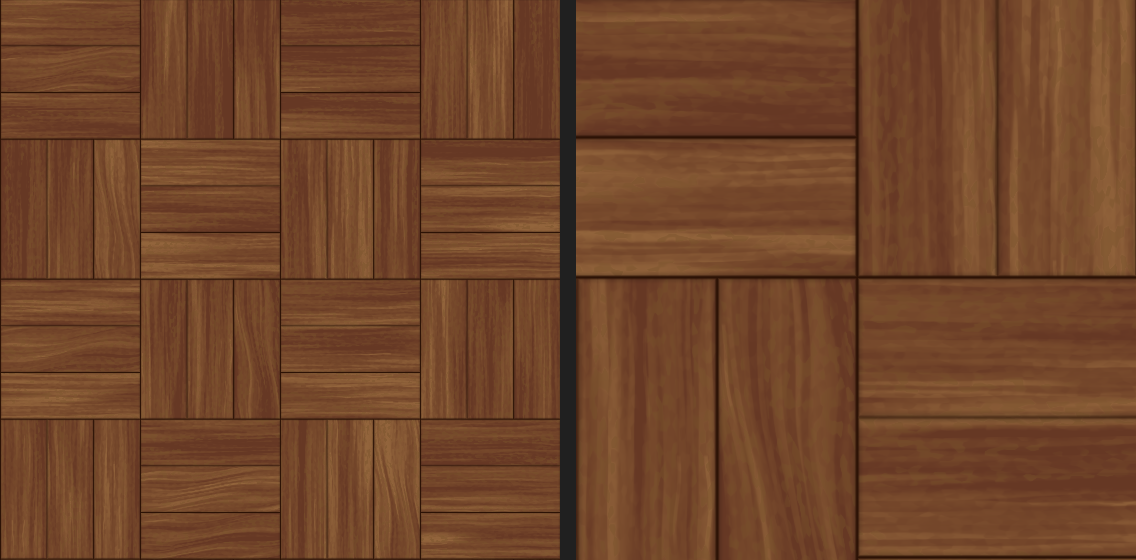
Left, the full canvas; right, a detail of the centre.
This texture is drawn by a three.js fragment shader. Its source:

```glsl
varying vec2 vUv;

const float TILES = 4.0;            // tiles across and down
const float PLANKS = 3.0;           // planks in each tile
const vec2 GRID_SHIFT = vec2(0.0007, 0.0016);
const float SEAM_HALF = 0.0009;     // half width of a seam, canvas units
const float SEAM_SOFT = 0.0009;
const float BEVEL = 0.0045;         // shaded rim of a plank
const float RIM_SHADE = 0.17;
const float FAINT_SEAM = 0.45;      // strength of each tile's first inner seam
const float CONTRAST = 1.55;
const float TONE_SPREAD = 0.26;     // tone change between planks
const float DRIFT = 0.05;           // slow tone change over the floor
const float FIGURED = 0.80;         // planks hashing above this have slanted grain
const vec2 BAND = vec2(0.22, 2.6);  // grain cells along and across a plank width
const vec2 BROAD = vec2(0.40, 8.0);
const vec2 FINE = vec2(0.70, 22.0);
const vec2 SPECKLE = vec2(13.0, 28.0);
const vec2 HAIR = vec2(1.1, 9.0);

const vec3 RED_BROWN = vec3(0.400, 0.218, 0.142);
const vec3 MID_BROWN = vec3(0.455, 0.276, 0.165);
const vec3 GOLD_BROWN = vec3(0.575, 0.395, 0.235);
const vec3 OLIVE = vec3(0.450, 0.305, 0.155);
const vec3 SEAM_COLOR = vec3(0.170, 0.070, 0.020);

float hash(vec2 p) {
  return fract(sin(dot(p, vec2(127.1, 311.7))) * 43758.545);
}

// Cellular noise: random cell values blended by distance to their points
float cells(vec2 p) {
  vec2 base = floor(p);
  float sum = 0.0;
  float weight = 0.0;
  for (int y = -1; y <= 1; y++) {
    for (int x = -1; x <= 1; x++) {
      vec2 id = base + vec2(float(x), float(y));
      vec2 d = id + vec2(hash(id), hash(id + 37.3)) - p;
      float w = exp(-9.0 * dot(d, d));
      sum += w * hash(id + 71.9);
      weight += w;
    }
  }
  return sum / weight;
}

// Sparse pale hairlines running along the grain
float hairlines(vec2 p) {
  vec2 id = floor(p);
  vec2 f = fract(p);
  float center = 0.5 + 0.12 * sin(f.x * 7.0 + id.y);
  float line = 1.0 - smoothstep(0.06, 0.18, abs(f.y - center));
  float ends = smoothstep(0.05, 0.35, f.x) * (1.0 - smoothstep(0.90, 0.93, f.x));
  return line * ends * step(0.90, hash(id + 5.7));
}

float seam(float edge) {
  return 1.0 - smoothstep(SEAM_HALF - SEAM_SOFT, SEAM_HALF + SEAM_SOFT, edge);
}

void main() {
  // Checkerboard of tile directions
  vec2 grid = (vUv - GRID_SHIFT) * TILES;
  vec2 tile = floor(grid);
  vec2 local = fract(grid);
  bool upright = mod(tile.x + tile.y, 2.0) < 0.5;
  float along = upright ? local.y : local.x;
  float across = (upright ? local.x : 1.0 - local.y) * PLANKS;

  // Plank identity
  float index = floor(across);
  float inPlank = fract(across);
  vec2 plank = tile * vec2(3.0, 7.0) + vec2(index * 1.7, index * 4.3);
  float seed = hash(plank);
  float figured = step(FIGURED, hash(plank + 9.1));

  // Grain space, bent by layered sines
  vec2 grain = vec2(along * PLANKS, inPlank);
  float bend = 0.0;
  float amp = 0.010;
  float freq = 1.6;
  for (int i = 0; i < 3; i++) {
    bend += amp * sin(grain.x * freq + grain.y * 3.0 + seed * 40.0 + float(i));
    amp *= 0.5;
    freq *= 2.3;
  }
  float slant = 0.10 * grain.x + 0.05 * sin(grain.x * 3.0 + grain.y * 4.0);
  grain.y += bend + figured * slant;
  grain += floor(vec2(seed, hash(plank + 3.3)) * 50.0) + seed;

  // Streaks and speckles
  float band = cells(grain * BAND);
  float broad = cells(grain * BROAD);
  float fine = cells(grain * FINE);
  float speckle = cells(grain * SPECKLE);
  float streak = 0.32 * band + 0.30 * broad + 0.27 * fine + 0.11 * speckle - 0.5;
  float drift = sin(vUv.x * 7.0 + 1.3) + sin(vUv.y * 5.0 + vUv.x * 2.0);
  float tone = 0.43 + CONTRAST * streak + TONE_SPREAD * (seed - 0.5) + DRIFT * drift;
  tone = clamp(tone + 0.2 * hairlines(grain * HAIR), 0.0, 1.0);

  vec3 color = mix(RED_BROWN, MID_BROWN, smoothstep(0.0, 0.45, tone));
  color = mix(color, GOLD_BROWN, smoothstep(0.36, 1.0, tone));
  float olive = smoothstep(0.50, 0.80, speckle) * smoothstep(0.35, 0.65, broad);
  color = mix(color, OLIVE, 0.4 * olive);

  // Bevel and seams
  float sideEdge = min(inPlank, 1.0 - inPlank) / (TILES * PLANKS);
  float endEdge = min(along, 1.0 - along) / TILES;
  float firstSeam = 1.0 - step(0.5, abs(floor(across + 0.5) - 1.0));
  float sideStrength = mix(1.0, FAINT_SEAM, firstSeam);
  float rim = 1.0 - smoothstep(0.0, BEVEL, min(sideEdge, endEdge));
  color *= 1.0 - RIM_SHADE * rim;
  color = mix(color, SEAM_COLOR, max(seam(sideEdge) * sideStrength, seam(endEdge)));

  gl_FragColor = vec4(color, 1.0);
}
```
